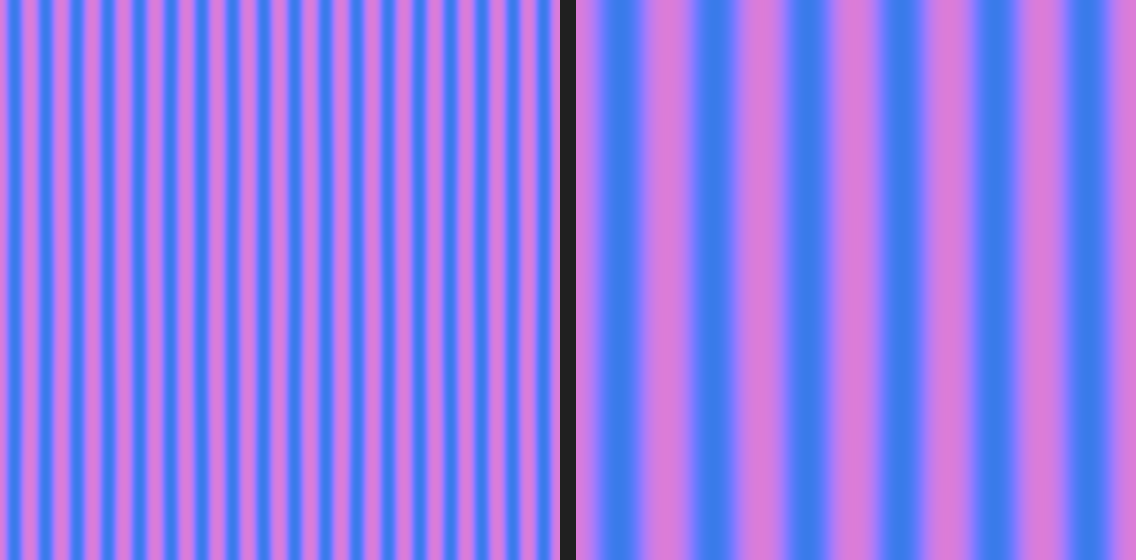
Left: the whole. Right: its middle third, enlarged.
Reproduce this texture map procedurally as a three.js fragment shader.

```glsl
// Tangent-space normal map of eighteen soft vertical ridges.
// A cosine slope across each ridge, bent slightly by layered sines,
// is turned into a unit normal and packed into colour.

varying vec2 vUv;

const float TAU = 6.2831853;
const float RIDGES = 18.0;         // repeats across
const float VALLEY_PHASE = 0.48;   // centre of the blue flank in one repeat
const float SLOPE_SWING = 0.86;    // steepness of the flanks
const float SLOPE_BIAS = 0.19;     // extra tilt toward the pink side
const float VERTICAL_TILT = -0.04; // constant lean down the ridges
const float WOBBLE = 0.022;        // sideways drift, in repeats

// Slow drift of the ridges; whole frequencies keep the tile seamless.
float ridgeDrift(vec2 uv) {
  float drift = sin(TAU * (uv.y + 2.0 * uv.x) + 0.6);
  drift += 0.6 * sin(TAU * (2.0 * uv.y - 5.0 * uv.x) + 2.1);
  drift += 0.3 * sin(TAU * (3.0 * uv.y + 7.0 * uv.x) + 4.0);
  return WOBBLE * drift / 1.9;
}

// Sideways slope: lowest at the valley phase, highest half a repeat away.
float ridgeSlope(vec2 uv) {
  float phase = fract(uv.x * RIDGES + ridgeDrift(uv)) - VALLEY_PHASE;
  return SLOPE_BIAS - SLOPE_SWING * cos(TAU * phase);
}

void main() {
  vec3 normal = normalize(vec3(ridgeSlope(vUv), VERTICAL_TILT, 1.0));

  // Pack the -1..1 components into 0..1 colour.
  gl_FragColor = vec4(normal * 0.5 + 0.5, 1.0);
}
```
